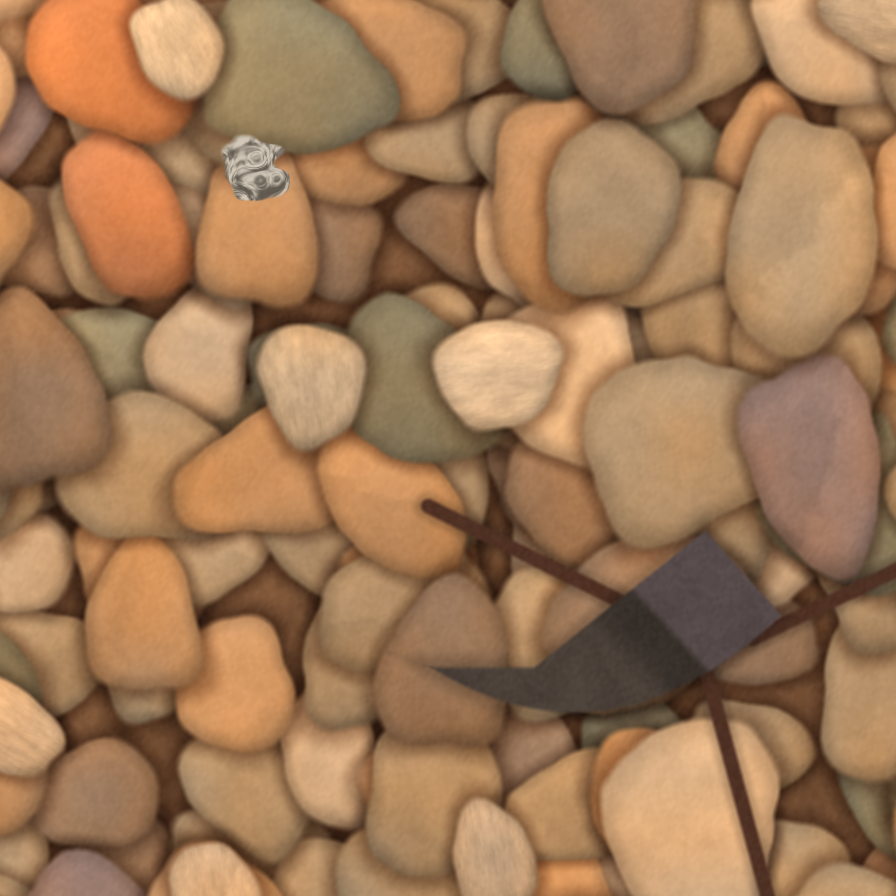
This texture is drawn by a three.js fragment shader. Its source:

```glsl
varying vec2 vUv;

vec2 hash2(vec2 p) {
  vec3 q = fract(p.xyx * vec3(0.1031, 0.1030, 0.0973));
  q += dot(q, q.yzx + 33.33);
  return fract((q.xx + q.yz) * q.zy);
}

float noise(vec2 p) {
  vec2 i = floor(p), f = fract(p);
  f = f * f * (3.0 - 2.0 * f);
  return mix(mix(hash2(i).x, hash2(i + vec2(1, 0)).x, f.x),
             mix(hash2(i + vec2(0, 1)).x, hash2(i + vec2(1, 1)).x, f.x), f.y);
}

float fbm(vec2 p) {
  return 0.5 * noise(p) + 0.3 * noise(p * 2.1 + 7.3) + 0.2 * noise(p * 4.3 + 3.1);
}

mat2 rotation(float a) {
  return mat2(cos(a), sin(a), -sin(a), cos(a));
}

vec3 stoneColor(float pick) {
  if (pick < 0.30) return vec3(0.73, 0.58, 0.42);  // tan
  if (pick < 0.48) return vec3(0.64, 0.48, 0.35);  // brown
  if (pick < 0.70) return vec3(0.82, 0.59, 0.39);  // orange
  if (pick < 0.83) return vec3(0.89, 0.71, 0.53);  // peach
  if (pick < 0.92) return vec3(0.59, 0.52, 0.39);  // olive grey
  if (pick < 0.97) return vec3(0.60, 0.46, 0.39);  // mauve
  return vec3(0.84, 0.51, 0.31);                   // rust
}

// One rounded, slightly lopsided stone with its contact shadow
void paintStone(inout vec3 color, vec2 p, float radius, vec2 seed, float pale) {
  vec2 r1 = hash2(seed + 11.7), r2 = hash2(seed + 29.3), r3 = hash2(seed + 47.9);
  vec2 q = rotation(0.75 + (r1.x - 0.5) * 2.4) * p / radius;
  q /= vec2(1.06 + 0.22 * r1.y, 0.94 - 0.18 * r1.y);
  q.y *= 1.0 + (r2.x - 0.5) * 0.55 * clamp(q.x, -1.2, 1.2);
  float angle = atan(q.y, q.x + 1e-5);
  float outline = 1.0 + 0.06 * cos(3.0 * angle + 6.28 * r2.y) + 0.03 * cos(5.0 * angle + 6.28 * r3.x);
  outline += 0.07 * (noise(p * 38.0 + seed) - 0.5);
  float d = pow(pow(abs(q.x), 2.3) + pow(abs(q.y), 2.3), 1.0 / 2.3) / outline;
  float edge = (d - 1.0) * radius * 0.9;
  if (edge > 0.03) return;

  color *= mix(vec3(0.65, 0.59, 0.55), vec3(1.0), smoothstep(-0.004, 0.022, edge));
  if (edge > 0.005) return;

  // Soft overhead light, dark rim, a worn facet and mottling
  float slope = dot(p / radius, vec2(-0.35, 0.94));
  float mottle = fbm(p * 24.0 + seed * 3.7);
  float light = 0.98 + 0.11 * slope * min(d, 1.0) - 0.19 * smoothstep(0.7, 1.04, d);
  float facet = dot(q, normalize(r3 - 0.5 + 0.01)) + (mottle - 0.5) * 0.6 - 0.1;
  light += 0.16 * (r3.y - 0.5) * smoothstep(-0.08, 0.1, facet);
  light += (mottle - 0.5) * 0.13;
  light += pale * 0.3 * (fbm(q * vec2(2.5, 6.0) + seed) - 0.5);
  vec3 body = mix(stoneColor(r2.y), vec3(0.95, 0.77, 0.58), pale);
  body *= 0.95 + 0.1 * r3.x;
  body += vec3(0.07, 0.0, -0.06) * (noise(p * 13.0 + seed) - 0.5);
  color = mix(color, body * light, 1.0 - smoothstep(-0.004, 0.004, edge));
}

// Jittered grid of stones, painted in a fixed order
void scatterStones(inout vec3 color, vec2 p, float cell, float chance, float size, float layer, float pale) {
  vec2 g = p / cell + layer * 17.37, home = floor(g);
  for (int j = -1; j <= 1; j++) {
    for (int i = -1; i <= 1; i++) {
      vec2 id = home + vec2(float(i), float(j));
      vec2 seed = id + layer * 61.0;
      vec2 jitter = hash2(seed), traits = hash2(seed + 83.1);
      if (traits.x > chance) continue;
      vec2 center = id + 0.5 + (jitter - 0.5) * 0.56;
      paintStone(color, (g - center) * cell, cell * size * (0.85 + 0.3 * traits.y), seed, pale);
    }
  }
}

float rod(vec2 p, vec2 a, vec2 b) {
  vec2 ab = b - a;
  return length(p - a - ab * clamp(dot(p - a, ab) / dot(ab, ab), 0.0, 1.0)) - 0.008;
}

float cover(float d) {
  return 1.0 - smoothstep(-0.003, 0.003, d);
}

void main() {
  vec2 p = vUv;
  vec3 color = vec3(0.47, 0.32, 0.21) * (0.8 + 0.4 * fbm(p * 20.0));

  scatterStones(color, p, 0.120, 1.0, 0.58, 1.0, 0.0);
  scatterStones(color, p, 0.160, 0.8, 0.51, 2.0, 0.0);
  scatterStones(color, p, 0.215, 0.55, 0.45, 3.0, 0.0);
  scatterStones(color, p, 0.200, 0.2, 0.31, 4.0, 0.6);

  // Crumpled scrap of foil
  vec2 f = rotation(0.7) * (p - vec2(0.285, 0.81));
  float foil = length(f / vec2(1.25, 0.85)) - 0.034 - 0.03 * (noise(p * 60.0) - 0.5);
  float glint = smoothstep(0.25, 0.75, fbm(f * vec2(95.0, 55.0) + 3.0 * noise(p * 45.0)));
  color = mix(color, mix(vec3(0.38, 0.35, 0.31), vec3(0.80, 0.76, 0.70), glint), cover(foil));

  // Thin dark rods
  float rods = min(rod(p, vec2(0.478, 0.435), vec2(0.69, 0.33)),
               min(rod(p, vec2(0.84, 0.287), vec2(1.02, 0.373)),
                   rod(p, vec2(0.79, 0.245), vec2(0.862, -0.02))));
  color *= mix(0.8, 1.0, smoothstep(0.0, 0.014, rods));
  color = mix(color, vec3(0.31, 0.19, 0.14), cover(rods));

  // Curved blade, folded near its wide end
  float lower = 0.205 + 2.0 * (p.x - 0.64) * (p.x - 0.64);
  float upper = min(max(0.255, 0.258 + 0.8 * (p.x - 0.6)), 0.405 - 1.12 * (p.x - 0.79));
  float blade = max(lower - p.y, p.y - upper) * 0.8;
  float fold = dot(p - vec2(0.745, 0.3), vec2(0.73, 0.68));
  vec3 metal = mix(vec3(0.29, 0.25, 0.22), vec3(0.34, 0.29, 0.29), smoothstep(-0.006, 0.006, fold));
  metal *= 1.0 - 0.25 * smoothstep(-0.07, -0.03, fold) * (1.0 - smoothstep(-0.006, 0.006, fold));
  metal *= 0.9 + 0.2 * fbm(p * 25.0);
  color *= mix(0.8, 1.0, smoothstep(0.0, 0.02, blade));
  color = mix(color, metal, cover(blade));

  // Warm glow at the upper left and fine surface grain
  color *= 1.0 + 0.2 * exp(-6.0 * length(p - vec2(0.0, 1.0)));
  color += (noise(rotation(0.6) * p * vec2(260.0, 190.0)) - 0.5) * 0.03;
  gl_FragColor = vec4(clamp(color, 0.0, 1.0), 1.0);
}
```
